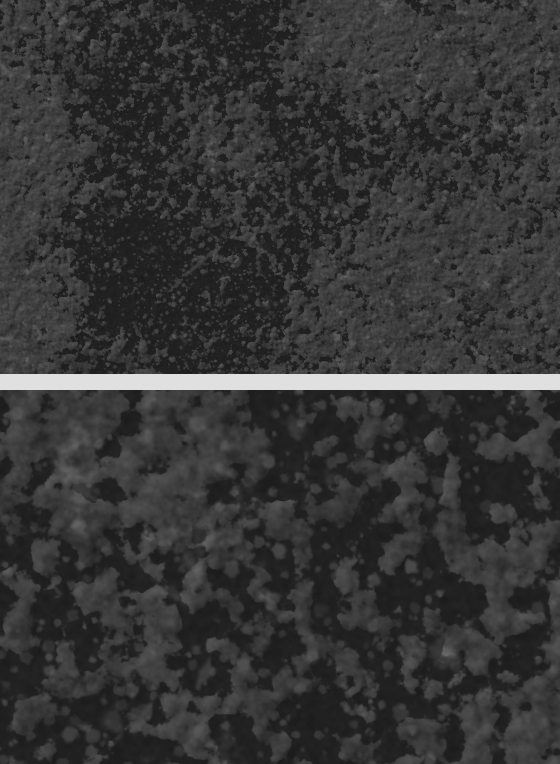
Top, the full canvas; bottom, a detail of the centre.
Write a Shadertoy shader that draws this texture.

```glsl
#define BASE_TONE 0.128
#define WORN_TONE 0.200
#define FLAKE_TONE 0.248
#define SPECK_TONE 0.345
#define FLAKE_SCALE 52.0
#define PATCH_SCALE 3.2
#define PATCH_CONTRAST 0.85
#define COVERAGE 0.015
#define EDGE 0.045
#define RELIEF 0.22
#define GRAIN 0.05

float hash(vec2 p) {
    vec3 q = fract(vec3(p.xyx) * 0.1031);
    q += dot(q, q.yzx + 33.33);
    return fract((q.x + q.y) * q.z);
}

float noise(vec2 p) {
    vec2 i = floor(p), f = fract(p);
    f = f * f * (3.0 - 2.0 * f);
    return mix(mix(hash(i), hash(i + vec2(1, 0)), f.x),
               mix(hash(i + vec2(0, 1)), hash(i + vec2(1, 1)), f.x), f.y);
}

float fbm(vec2 p) {
    float sum = 0.0, amp = 0.53;
    for (int i = 0; i < 4; i++) {
        sum += amp * noise(p);
        p = mat2(1.6, 1.2, -1.2, 1.6) * p + 17.3;
        amp *= 0.5;
    }
    return sum;
}

// Rounded crumbs: one jittered dot per cell, kept with the given chance
float specks(vec2 p, float chance, float seed) {
    vec2 cell = floor(p);
    float best = 0.0;
    for (int y = -1; y <= 1; y++)
    for (int x = -1; x <= 1; x++) {
        vec2 id = cell + vec2(x, y);
        vec2 key = id + seed;
        vec2 center = id + vec2(hash(key + 3.1), hash(key + 47.7));
        float radius = mix(0.2, 0.6, pow(hash(key + 91.3), 2.0));
        float dist = length(p - center) + 0.25 * (noise(p * 3.0 + seed) - 0.5);
        float dot_ = 1.0 - smoothstep(radius - 0.2, radius + 0.2, dist);
        best = max(best, dot_ * step(hash(key + 131.9), chance) * (0.5 + 0.5 * hash(key + 7.0)));
    }
    return best;
}

// Large areas where the coating survives or has worn away
float coverage(vec2 p) {
    float c = PATCH_CONTRAST * (fbm(p * PATCH_SCALE + 5.0) - 0.5);
    float wobble = 0.16 * (noise(p * 6.0) - 0.5);
    c += 0.17 * (1.0 - smoothstep(0.08, 0.3, p.x + wobble));
    c += 0.05 * smoothstep(0.85, 1.1, p.x + wobble);
    c -= 0.10 * exp(-dot((p - vec2(0.58, 0.22)) * vec2(2.6, 3.2), (p - vec2(0.58, 0.22)) * vec2(2.6, 3.2)));
    return c + COVERAGE;
}

// Distance to a segment, for the diagonal scratch
float segment(vec2 p, vec2 a, vec2 b) {
    vec2 pa = p - a, ba = b - a;
    return length(pa - ba * clamp(dot(pa, ba) / dot(ba, ba), 0.0, 1.0));
}

void mainImage(out vec4 fragColor, in vec2 fragCoord) {
    vec2 p = fragCoord / iResolution.y;
    float cover = coverage(p);

    // Ragged flakes, lit from the upper left
    vec2 q = p * FLAKE_SCALE;
    float height = fbm(q);
    float slope = height - fbm(q + vec2(-0.3, 0.3));
    float flake = smoothstep(-EDGE, EDGE, height - 0.5 + cover);
    float fresh = smoothstep(0.35, 0.6, fbm(p * 24.0 + 60.0) + 0.5 * cover);
    float tone = mix(BASE_TONE, mix(WORN_TONE, FLAKE_TONE, fresh), flake);
    tone += RELIEF * slope * (0.15 + 0.85 * flake);

    // Small crumbs on the bare ground, then rarer pale ones
    float crumbs = specks(p * 105.0, 0.22 + 0.5 * max(cover, 0.0), 11.0);
    tone = mix(tone, max(tone, FLAKE_TONE + 0.02), 0.85 * crumbs);
    float pale = specks(p * 80.0, 0.07, 230.0);
    float bloom = smoothstep(0.67, 0.85, fbm(p * 30.0 + 140.0));
    tone = mix(tone, SPECK_TONE, 0.75 * pale);
    tone += 0.10 * bloom;

    // Broken diagonal scratch
    vec2 bend = 0.012 * (vec2(noise(p * 22.0), noise(p * 22.0 + 40.0)) - 0.5);
    float line = segment(p + bend, vec2(0.45, 0.22), vec2(0.69, 0.43));
    float scratch = (1.0 - smoothstep(0.002, 0.008, line)) * smoothstep(0.35, 0.6, noise(p * 75.0));
    tone = mix(tone, 0.30, 0.65 * scratch);

    // Fine grain
    float grain = noise(p * 260.0) + noise(p * 170.0 + 80.0) - 1.0;
    tone += GRAIN * grain * mix(0.35, 0.7, flake);

    fragColor = vec4(vec3(clamp(tone, 0.09, 0.52)), 1.0);
}
```
